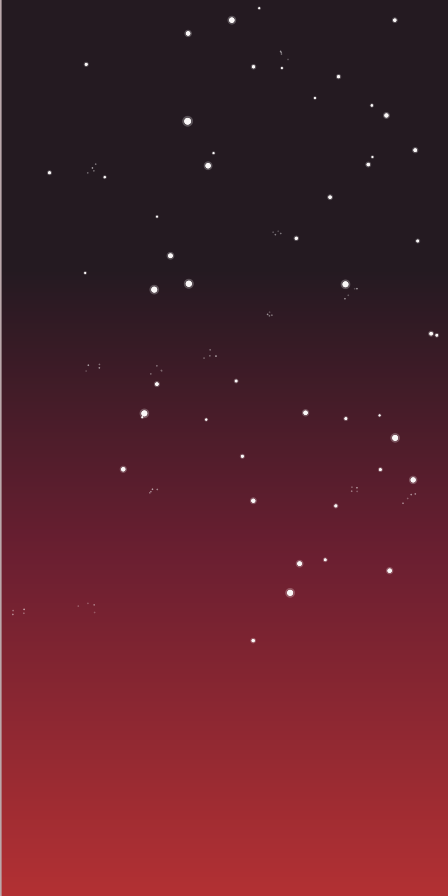
This background is drawn by a Shadertoy shader. Its source:

```glsl
// A dusk sky: charcoal above, wine in the middle and red at the bottom,
// with small white stars and faint dust scattered on jittered hash grids.
// A thin pale strip lines the left side.

const vec3 CHARCOAL = vec3(0.14, 0.10, 0.13);
const vec3 WINE = vec3(0.41, 0.12, 0.19);
const vec3 RED = vec3(0.70, 0.19, 0.20);
const vec3 STAR_WHITE = vec3(0.98, 0.97, 0.97);
const vec3 STRIP_PALE = vec3(0.73, 0.66, 0.67);

const float WINE_HEIGHT = 0.39;
const float CHARCOAL_HEIGHT = 0.70;

float hash(vec2 cell, float seed) {
    vec3 q = fract(vec3(cell, seed) * vec3(0.1031, 0.1130, 0.0973));
    q += dot(q, q.yzx + 33.33);
    return fract((q.x + q.y) * q.z);
}

vec3 skyColor(float height) {
    float lower = clamp(height / WINE_HEIGHT, 0.0, 1.0);
    float upper = clamp((height - WINE_HEIGHT) / (CHARCOAL_HEIGHT - WINE_HEIGHT), 0.0, 1.0);
    return mix(mix(RED, WINE, lower), CHARCOAL, upper);
}

float disc(vec2 offset, float radius, float pixel) {
    return 1.0 - smoothstep(radius - 0.6 * pixel, radius + 0.6 * pixel, length(offset));
}

// Chance of a star: none near the bottom, most right of the centre
float starDensity(vec2 uv) {
    float height = smoothstep(0.25, 0.48, uv.y) * (1.0 - 0.45 * smoothstep(0.72, 0.95, uv.y));
    float column = 0.55 + 0.45 * exp(-9.0 * (uv.x - 0.62) * (uv.x - 0.62));
    return height * column;
}

// One jittered dot per occupied cell; the size favours small dots
float dotLayer(vec2 p, float aspect, float cellSize, vec2 radii, float chance, float seed, float pixel) {
    vec2 cell = floor(p / cellSize);
    vec2 jitter = 0.15 + 0.7 * vec2(hash(cell, seed), hash(cell, seed + 1.0));
    vec2 center = (cell + jitter) * cellSize;
    float present = step(hash(cell, seed + 2.0), chance * starDensity(center / vec2(1.0, aspect)));
    float size = hash(cell, seed + 3.0);
    float radius = mix(radii.x, radii.y, size * size);
    float core = disc(p - center, radius, pixel);
    float halo = 0.25 * disc(p - center, radius * 1.5, pixel);
    return present * max(core, halo);
}

// Loose groups of tiny specks
float dustLayer(vec2 p, float aspect, float cellSize, float chance, float seed, float pixel) {
    vec2 cell = floor(p / cellSize);
    vec2 center = (cell + 0.3 + 0.4 * vec2(hash(cell, seed), hash(cell, seed + 1.0))) * cellSize;
    float present = step(hash(cell, seed + 2.0), chance * starDensity(center / vec2(1.0, aspect)));
    float light = 0.0;
    for (int i = 0; i < 4; i++) {
        float speckSeed = seed + 5.0 + 3.0 * float(i);
        vec2 spread = vec2(hash(cell, speckSeed), hash(cell, speckSeed + 1.0)) - 0.5;
        vec2 speck = center + spread * vec2(0.04, 0.025);
        light = max(light, disc(p - speck, 0.0018, pixel) * (0.2 + 0.4 * hash(cell, speckSeed + 2.0)));
    }
    return present * light;
}

void mainImage(out vec4 fragColor, in vec2 fragCoord) {
    vec2 uv = fragCoord / iResolution.xy;
    float aspect = iResolution.y / iResolution.x;
    float pixel = 1.0 / iResolution.x;
    vec2 p = uv * vec2(1.0, aspect);

    vec3 color = skyColor(uv.y);

    // Dust and stars
    float dust = dustLayer(p, aspect, 0.14, 0.22, 41.0, pixel);
    float stars = dotLayer(p, aspect, 0.1, vec2(0.0035, 0.0085), 0.34, 7.0, pixel);
    float smallStars = dotLayer(p, aspect, 0.13, vec2(0.0025, 0.004), 0.25, 23.0, pixel);
    color = mix(color, STAR_WHITE, max(dust, max(stars, smallStars)));

    // Pale strip on the left side
    float strip = clamp((0.0036 - uv.x) / pixel + 0.5, 0.0, 1.0);
    color = mix(color, STRIP_PALE, strip);

    fragColor = vec4(color, 1.0);
}
```
